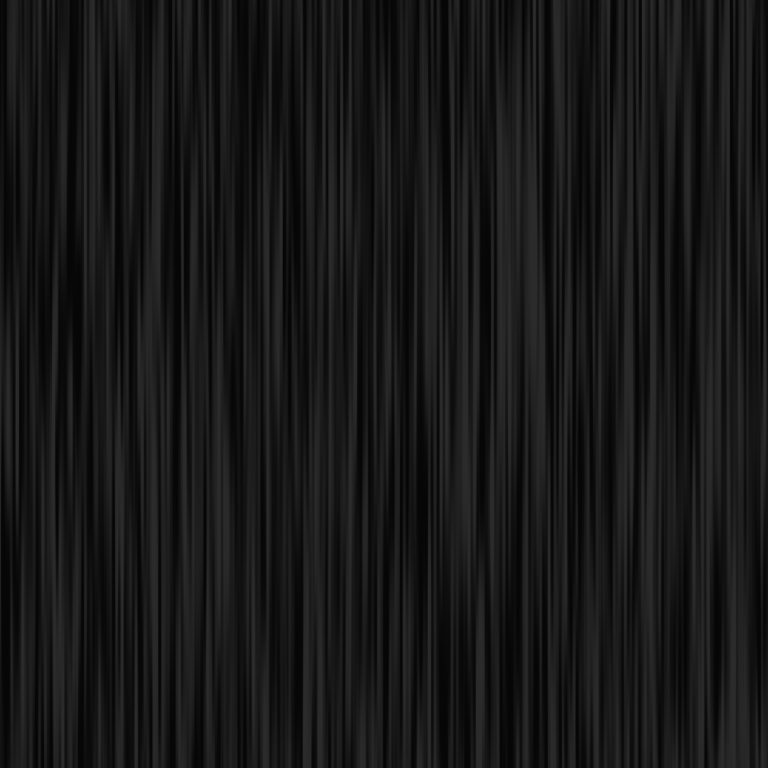
Write a WebGL 1 fragment shader that draws this texture.

```glsl
precision highp float;
// Dark brushed fibres: long, thin vertical streaks in near-black greys.
// Three layers of stretched column noise, each column shifted at random along
// its length, are summed and spread by a tone curve into an even range of greys.

#define FINE_GRID vec2(270.0, 3.8)
#define STRAND_GRID vec2(175.0, 5.0)
#define PATCH_GRID vec2(70.0, 7.0)
#define LAYER_WEIGHTS vec3(0.58, 0.29, 0.13)
#define TONE_LOW 0.19
#define TONE_HIGH 0.82
#define DARK_GREY vec3(0.022)
#define LIGHT_GREY vec3(0.168)
#define SWAY 0.0016

uniform vec2 u_resolution;

float hash(vec2 p) {
  vec3 q = fract(vec3(p.xyx) * 0.1031);
  q += dot(q, q.yzx + 33.33);
  return fract((q.x + q.y) * q.z);
}

// Smooth values along one column, with its own random start.
float columnNoise(float column, float y, float seed) {
  y += 17.0 * hash(vec2(column, seed));
  float cell = floor(y);
  float below = hash(vec2(column + seed, cell));
  float above = hash(vec2(column + seed, cell + 1.0));
  return mix(below, above, smoothstep(0.0, 1.0, y - cell));
}

// Neighbouring columns blended across; softness 1 is a full blend.
float streaks(vec2 uv, vec2 grid, float seed, float softness) {
  vec2 p = uv * grid + vec2(seed, 0.0);
  float column = floor(p.x);
  float blend = smoothstep(0.5 - 0.5 * softness, 0.5 + 0.5 * softness, p.x - column);
  return mix(columnNoise(column, p.y, seed),
             columnNoise(column + 1.0, p.y, seed), blend);
}

void main() {
  vec2 uv = gl_FragCoord.xy / u_resolution;

  // A slight sway tapers the strands and varies their widths.
  uv.x += SWAY * (streaks(uv, vec2(40.0, 3.0), 71.0, 1.0) - 0.5);

  vec3 layers = vec3(streaks(uv, FINE_GRID, 11.0, 0.8),
                     streaks(uv, STRAND_GRID, 37.0, 0.8),
                     streaks(uv, PATCH_GRID, 53.0, 1.0));

  float tone = smoothstep(TONE_LOW, TONE_HIGH, dot(layers, LAYER_WEIGHTS));
  gl_FragColor = vec4(mix(DARK_GREY, LIGHT_GREY, tone), 1.0);
}
```
